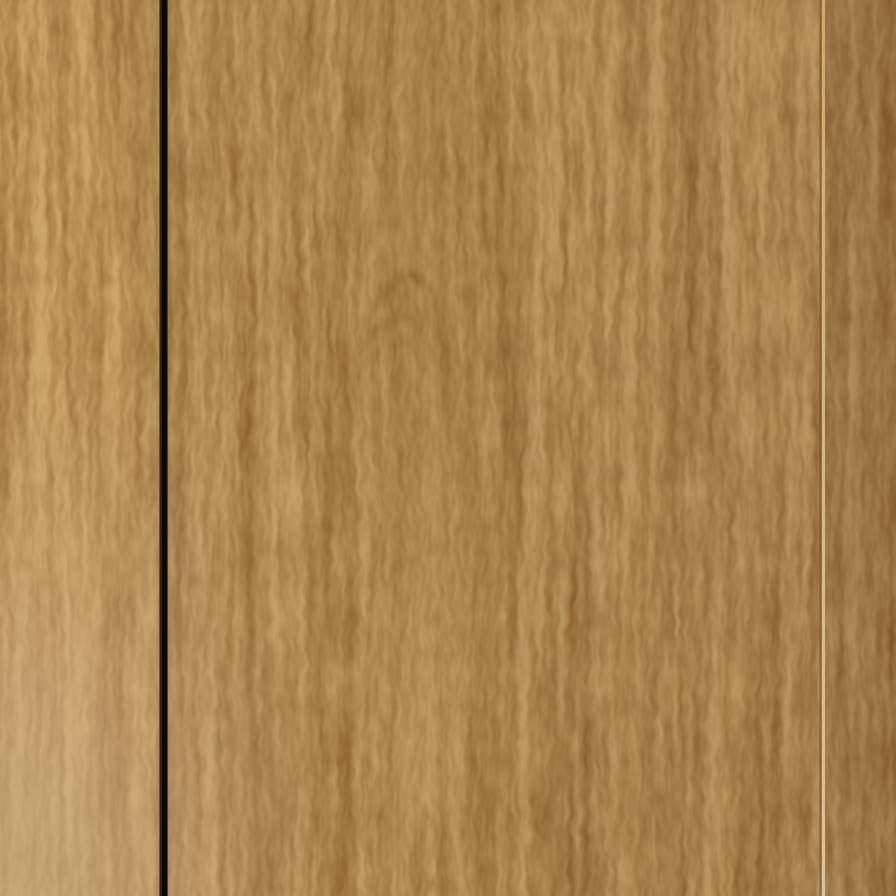
This texture is drawn by a WebGL 2 fragment shader. Its source:

```glsl
#version 300 es
precision highp float;

uniform vec2 u_resolution;
out vec4 fragColor;

vec2 gradientAt(vec2 cell) {
    float angle = 6.2832 * fract(sin(dot(cell, vec2(127.1, 311.7))) * 43758.55);
    return vec2(cos(angle), sin(angle));
}

float gradientNoise(vec2 p) {
    vec2 i = floor(p), f = p - i;
    vec2 u = f * f * f * (f * (f * 6.0 - 15.0) + 10.0);
    float low = mix(dot(gradientAt(i), f),
                    dot(gradientAt(i + vec2(1, 0)), f - vec2(1, 0)), u.x);
    float high = mix(dot(gradientAt(i + vec2(0, 1)), f - vec2(0, 1)),
                     dot(gradientAt(i + vec2(1, 1)), f - vec2(1, 1)), u.x);
    return mix(low, high, u.y);
}

// Soft-edged vertical line: 1 inside, 0 outside
float verticalLine(float x, float center, float halfWidth, float pixel) {
    return 1.0 - smoothstep(-0.7 * pixel, 0.7 * pixel, abs(x - center) - halfWidth);
}

// Growth ring drawn as a pointed parabola, fading below its tip
float growthArch(vec2 p, vec2 tip, float steepness) {
    float dx = p.x - tip.x;
    float drop = tip.y - p.y;
    float d = (drop - steepness * dx * dx) / length(vec2(2.0 * steepness * dx, 1.0));
    return exp(-d * d / 0.00005) * exp(-5.0 * max(drop, 0.0));
}

// Wood tone: 0 is dark grain, 1 is pale wood
float woodTone(vec2 p, float panel) {
    vec2 q = p + vec2(panel * 3.7, panel * 5.3);
    q.x += 0.010 * gradientNoise(q * vec2(5.0, 2.5));
    q.x += 0.0035 * gradientNoise(q * vec2(45.0, 60.0));

    float bands = gradientNoise(q * vec2(19.0, 0.9));
    float streaks = gradientNoise(q * vec2(75.0, 2.5) + 17.0);
    float fibers = gradientNoise(q * vec2(120.0, 14.0) + 41.0);
    float pores = gradientNoise(q * vec2(190.0, 50.0) + 73.0);

    // Calm, pale heartwood column in the middle panel
    float column = panel == 1.0 ? exp(-pow((p.x - 0.475) / 0.045, 2.0)) : 0.0;
    float calm = 1.0 - 0.55 * column;
    float tone = 0.58 + 0.10 * column + 0.38 * bands
               + calm * (0.50 * streaks + 0.42 * fibers) + 0.30 * pores;

    // Nested arches at three tips
    if (panel == 1.0) {
        vec2 w = p + 0.012 * vec2(gradientNoise(p * vec2(25.0, 14.0)),
                                  gradientNoise(p * vec2(30.0, 18.0) + 9.0));
        float arches = 0.0;
        for (int k = 0; k < 3; k++) {
            float drop = 0.035 * float(k);
            arches += growthArch(w, vec2(0.450, 0.69 - drop), 35.0) * (1.0 - 0.3 * float(k));
            arches += growthArch(w, vec2(0.482, 0.09 - drop), 230.0);
        }
        arches += growthArch(w, vec2(0.320, 0.675), 700.0);
        tone -= 0.32 * min(arches, 1.2) * (0.8 + 1.2 * fibers);
    }
    return tone;
}

void main() {
    vec2 uv = gl_FragCoord.xy / u_resolution;
    float pixel = 1.0 / u_resolution.x;
    float darkSeam = 0.1826, lightSeam = 0.919;
    float panel = step(darkSeam, uv.x) + step(lightSeam, uv.x);

    // Grain colour
    float tone = clamp(woodTone(uv, panel), 0.0, 1.0);
    vec3 color = mix(vec3(0.55, 0.39, 0.195), vec3(0.745, 0.605, 0.385), tone);

    // Left panel catches more light, the right side falls off
    color *= mix(1.025, 0.965, smoothstep(0.15, 1.0, uv.x));
    color *= panel == 0.0 ? 1.04 : (panel == 2.0 ? 0.94 : 1.0);

    // Pale sheen toward the lower left corner
    float sheen = (1.0 - smoothstep(0.0, 0.42, uv.x)) * (1.0 - smoothstep(0.0, 0.65, uv.y));
    color = mix(color, vec3(0.80, 0.71, 0.56), 0.55 * sheen);

    // Dark groove with a soft shadow on its sides
    float grooveShade = exp(-abs(uv.x - darkSeam) / 0.006);
    color *= 1.0 - 0.22 * grooveShade;
    color = mix(color, vec3(0.20, 0.13, 0.07), verticalLine(uv.x, darkSeam, 0.0046, pixel));
    color = mix(color, vec3(0.03, 0.02, 0.01), verticalLine(uv.x, darkSeam + 0.0008, 0.0026, pixel));

    // Lit edge beside a thin shadow
    color = mix(color, vec3(0.47, 0.33, 0.16), 0.7 * verticalLine(uv.x, lightSeam - 0.0030, 0.0014, pixel));
    vec3 litEdge = mix(vec3(0.86, 0.77, 0.58), vec3(0.80, 0.67, 0.43), uv.y);
    color = mix(color, litEdge, verticalLine(uv.x, lightSeam, 0.0018, pixel));

    fragColor = vec4(color, 1.0);
}
```
